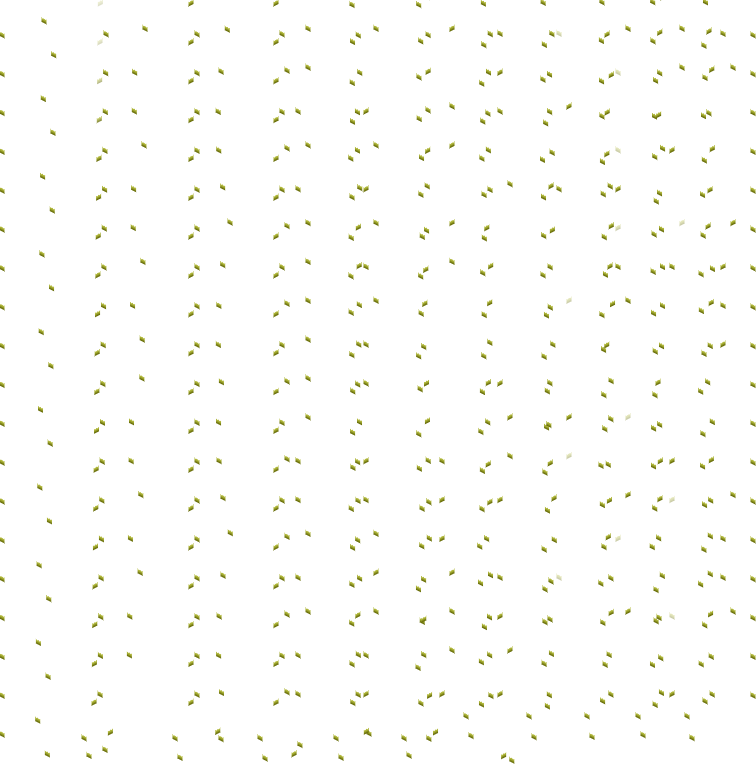
A Shadertoy shader for this pattern:

```glsl
// Sparse vertical chains of small olive slanted chips on white, with loose ends at the foot.
#define HEIGHT 768.0
#define PITCH 38.85
#define CHIP_HALF vec2(2.5, 2.1)
#define SLANT 0.5
#define CHAIN_END 708.0
#define FADE_RATE 0.22
#define OLIVE_DARK vec3(0.40, 0.42, 0.03)
#define OLIVE_LIGHT vec3(0.70, 0.73, 0.24)
#define PAPER vec3(1.0)

const int CHAINS = 10;
// Chain: left edge, gap to the side chip, chance of a side chip
const vec3 CHAIN[CHAINS] = vec3[](
    vec3(100, 40, 0.96), vec3(191, 33, 0.97), vec3(276, 27, 0.96), vec3(352, 19, 0.92),
    vec3(420, 27, 0.62), vec3(482, 23, 0.62), vec3(545, 19, 0.40), vec3(603, 20, 0.55),
    vec3(654, 23, 0.30), vec3(703, 25, 0.60));

float hash(float a, float b, float c) {
    vec3 q = fract(vec3(a, b, c) * vec3(0.1031, 0.1130, 0.1377));
    q += dot(q, q.yzx + 19.19);
    return fract((q.x + q.y) * q.z);
}

// One chip: sheared box with a wavy top and a dark lower edge
void chip(inout vec3 color, vec2 p, vec2 center, float tilt, float opacity) {
    vec2 q = p - center;
    q.y -= tilt * SLANT * q.x;
    float wave = 0.35 * cos(q.x * 2.6) * step(q.y, 0.0);
    vec2 edge = abs(q) - CHIP_HALF - vec2(0.0, wave);
    float d = max(edge.x, edge.y * 0.9);
    float coverage = clamp(0.5 - d * iResolution.y / HEIGHT, 0.0, 1.0);
    vec3 olive = mix(OLIVE_LIGHT, OLIVE_DARK, smoothstep(-1.8, 2.2, q.y));
    color = mix(color, olive, coverage * opacity);
}

// One row of a chain: left chip, middle chip and an optional side chip
void chainRow(inout vec3 color, vec2 p, int i, float row) {
    float id = float(i), y = row * PITCH;
    float loose = smoothstep(2.0, 4.0, id);
    float drift = i == 0 ? -0.009 * y : 0.0;
    vec2 base = vec2(CHAIN[i].x + drift, y);

    vec2 left = base + vec2(0.0, 42.0);
    float wobble = hash(id, row, 1.0) - 0.5;
    left += loose * vec2(5.0 * wobble, 8.0 * (hash(id, row, 2.0) - 0.5));
    float fade = i == 0 ? mix(0.22, 1.0, smoothstep(20.0, 175.0, left.y)) : 1.0;
    if (left.y < CHAIN_END)
        chip(color, p, left, i < 3 ? -1.0 : 1.0, fade);

    float shift = i == 2 ? 5.0 * mod(row, 2.0) : loose * 6.0 * (hash(id, row, 3.0) - 0.4);
    vec2 middle = base + vec2(6.0 + shift, 34.0 - SLANT * shift);
    middle.y += loose * 7.0 * (hash(id, row, 4.0) - 0.5);
    float flip = step(hash(id, row, 5.0), 0.35 * loose);
    if (middle.y < CHAIN_END)
        chip(color, p, middle, 1.0 - 2.0 * flip, 1.0);

    // Side chips slide along the slant
    float slide = hash(id, row, 6.0) * 2.0 - 1.0;
    slide = i == 1 ? 9.0 * slide : 5.0 * sign(slide);
    vec2 side = base + vec2(CHAIN[i].y + slide, 31.0 - SLANT * slide);
    float pale = i > 5 && hash(id, row, 7.0) < FADE_RATE ? 0.35 : 1.0;
    flip = step(hash(id, row, 8.0), 0.4 * loose);
    if (hash(id, row, 9.0) < CHAIN[i].z && side.y < CHAIN_END + 12.0)
        chip(color, p, side, 1.0 - 2.0 * flip, pale);
}

// Loose ends below a chain: a short diagonal and a few strays
void chainFoot(inout vec3 color, vec2 p, int i) {
    float id = float(i);
    vec2 start = vec2(CHAIN[i].x - 16.0, i < 5 ? 738.0 : 716.0);
    for (int j = 0; j < 4; j++) {
        float n = float(j);
        float a = hash(id, n, 21.0), b = hash(id, n, 22.0);
        vec2 center = start + n * vec2(5.0, 17.0 + 6.0 * a);
        if (j > 1) center = vec2(CHAIN[i].x + 30.0 * a, 730.0 + 34.0 * b);
        if (j < 2 || i < 6) chip(color, p, center, j == 3 ? -1.0 : 1.0, 1.0);
    }
}

void mainImage(out vec4 fragColor, in vec2 fragCoord) {
    // Canvas units, y pointing down
    vec2 p = vec2(fragCoord.x, iResolution.y - fragCoord.y) * HEIGHT / iResolution.y;
    vec3 color = PAPER;
    float cell = floor(p.y / PITCH);

    for (int k = -2; k <= 1; k++) {
        float row = cell + float(k), y = row * PITCH;
        // Border chains
        chip(color, p, vec2(2.0, y + 35.0), 1.0, 1.0);
        if (y < CHAIN_END - 35.0) chip(color, p, vec2(753.0, y + 35.0), 1.0, 1.0);
        // Zigzag chain
        float odd = mod(row, 2.0);
        chip(color, p, vec2(44.0 + 10.0 * odd - 0.009 * y, y + 21.0 - 5.0 * odd), 1.0, 1.0);
        for (int i = 0; i < CHAINS; i++) chainRow(color, p, i, row);
    }
    for (int i = 0; i < CHAINS; i++) chainFoot(color, p, i);

    fragColor = vec4(color, 1.0);
}
```
